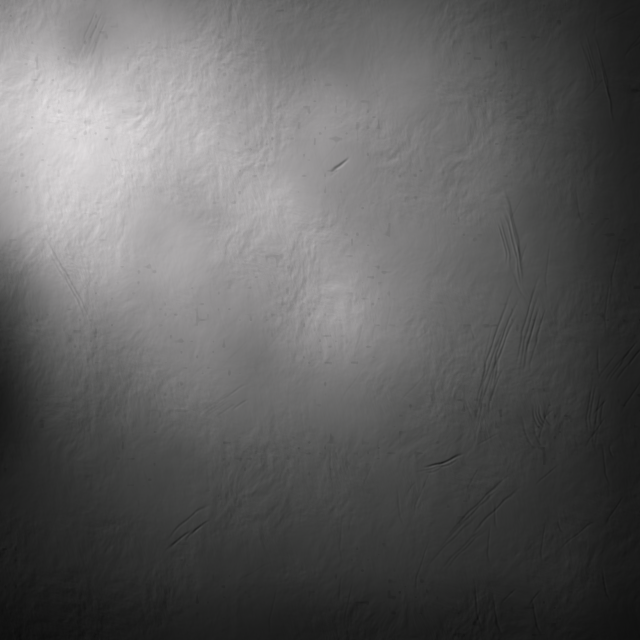
This texture is drawn by a WebGL 1 fragment shader. Its source:

```glsl
precision highp float;
uniform vec2 u_resolution;

vec2 hash2(vec2 p) {
  vec3 q = fract(vec3(p.xyx) * vec3(0.1031, 0.1030, 0.0973));
  q += dot(q, q.yzx + 33.33);
  return fract((q.xx + q.yz) * q.zy);
}

float noise(vec2 p) {
  vec2 i = floor(p), f = fract(p);
  f = f * f * (3.0 - 2.0 * f);
  float low = mix(hash2(i).x, hash2(i + vec2(1.0, 0.0)).x, f.x);
  float high = mix(hash2(i + vec2(0.0, 1.0)).x, hash2(i + 1.0).x, f.x);
  return mix(low, high, f.y);
}

float fbm(vec2 p) {
  float sum = 0.0, amp = 0.5;
  for (int i = 0; i < 4; i++) {
    sum += amp * noise(p);
    p = mat2(1.6, 1.2, -1.2, 1.6) * p + 17.3;
    amp *= 0.5;
  }
  return sum;
}

float glow(vec2 p, vec2 centre, vec2 radius) {
  vec2 d = (p - centre) / radius;
  return exp(-dot(d, d));
}

// Broad pools of light, shadow and edge falloff
float lighting(vec2 p) {
  float l = 0.13;
  l += 0.55 * glow(p, vec2(0.04, 0.82), vec2(0.30, 0.32));
  l += 0.40 * glow(p, vec2(0.48, 0.58), vec2(0.38, 0.36));
  l += 0.17 * glow(p, vec2(0.52, 0.90), vec2(0.30, 0.20));
  l += 0.09 * glow(p, vec2(0.12, 0.57), vec2(0.10, 0.12));
  l += 0.06 * glow(p, vec2(0.53, 0.51), vec2(0.07));
  l += 0.04 * glow(p, vec2(0.77, 0.70), vec2(0.05, 0.08));
  l -= 0.07 * glow(p, vec2(0.49, 0.92), vec2(0.09, 0.06));
  l -= 0.10 * glow(p, vec2(0.13, 0.94), vec2(0.05, 0.06));
  l -= 0.05 * glow(p, vec2(0.40, 0.46), vec2(0.04, 0.07));
  l *= 1.0 - 0.65 * glow(p, vec2(-0.02, 0.40), vec2(0.09, 0.17));
  l *= mix(0.70, 1.0, smoothstep(0.0, 0.14, 1.0 - p.x));
  l *= mix(0.72, 1.0, smoothstep(0.0, 0.12, p.y));
  return l * mix(0.7, 1.0, smoothstep(0.0, 0.35, p.x + p.y * 0.6));
}

float relief(vec2 p) {
  vec2 warp = vec2(noise(p * 18.0), noise(p * 18.0 + 40.0)) * 0.025;
  return fbm((p + warp) * vec2(95.0, 72.0)) + 0.5 * noise(p * 30.0 + warp * 60.0);
}

// One curved groove: dark cut beside a lit lip
float groove(vec2 p, vec2 along, float halfLength, float bend, float width) {
  float a = dot(p, along) / halfLength;
  float b = dot(p, vec2(-along.y, along.x)) + bend * a * a;
  b += 0.003 * (noise(p * 60.0 + 9.0) - 0.5);
  float cut = b / width, lip = cut + 1.8;
  float fade = 1.0 - smoothstep(0.35, 1.0, abs(a));
  return fade * (0.55 * exp(-lip * lip) - exp(-cut * cut));
}

float scrape(vec2 p, vec2 centre, vec2 span, float spread, float bend, float seed) {
  float halfLength = 0.5 * length(span), sum = 0.0;
  vec2 along = normalize(span);
  for (int i = 0; i < 6; i++) {
    vec2 r = hash2(vec2(float(i) * 7.0 + 3.0, seed * 13.0 + 5.0));
    vec2 shift = vec2(-along.y, along.x) * (r.x - 0.5) * spread + along * (r.y - 0.5) * halfLength;
    sum += groove(p - centre - shift, along, halfLength * (0.4 + 0.6 * r.x), bend, 0.0017) * (0.4 + 0.6 * r.y);
  }
  return sum;
}

// Small random nicks, one per cell
float nicks(vec2 p, float cells) {
  vec2 id = floor(p * cells);
  float sum = 0.0;
  for (int y = -1; y <= 1; y++) {
    for (int x = -1; x <= 1; x++) {
      vec2 cell = id + vec2(float(x), float(y)) + 50.0;
      vec2 r = hash2(cell), s = hash2(cell + 91.0);
      float angle = 0.5 + 1.5 * s.x;
      vec2 centre = (cell - 50.0 + r) / cells;
      sum += step(0.45, s.y) * groove(p - centre, vec2(cos(angle), sin(angle)), 0.7 * (0.3 + r.y) / cells, 0.003, 0.0016);
    }
  }
  return sum;
}

float scrapes(vec2 p) {
  float s = scrape(p, vec2(0.797, 0.63), vec2(0.035, -0.17), 0.025, 0.005, 1.0);
  s += 1.2 * scrape(p, vec2(0.770, 0.43), vec2(0.07, 0.24), 0.025, 0.008, 2.0);
  s += scrape(p, vec2(0.825, 0.47), vec2(0.04, 0.17), 0.025, 0.004, 3.0);
  s += scrape(p, vec2(0.690, 0.275), vec2(0.09, 0.035), 0.012, -0.004, 4.0);
  s += scrape(p, vec2(0.745, 0.18), vec2(0.13, 0.13), 0.07, 0.004, 5.0);
  s += scrape(p, vec2(0.285, 0.17), vec2(0.08, 0.07), 0.025, 0.006, 6.0);
  s += 0.5 * scrape(p, vec2(0.100, 0.57), vec2(0.06, -0.11), 0.015, 0.003, 7.0);
  s += 0.8 * scrape(p, vec2(0.525, 0.737), vec2(0.04, 0.03), 0.008, 0.002, 8.0);
  s += 0.6 * scrape(p, vec2(0.355, 0.37), vec2(0.07, 0.05), 0.025, 0.003, 9.0);
  s += 0.5 * scrape(p, vec2(0.145, 0.94), vec2(0.03, 0.08), 0.05, 0.003, 10.0);
  s += scrape(p, vec2(0.965, 0.44), vec2(0.05, 0.07), 0.06, 0.004, 11.0);
  s += 0.7 * scrape(p, vec2(0.935, 0.89), vec2(0.03, -0.14), 0.03, 0.004, 12.0);
  s += 0.9 * scrape(p, vec2(0.830, 0.33), vec2(-0.03, 0.07), 0.06, 0.006, 13.0);
  return s + 0.7 * scrape(p, vec2(0.925, 0.34), vec2(0.01, 0.11), 0.03, 0.004, 14.0);
}

void main() {
  vec2 p = gl_FragCoord.xy / u_resolution;
  float light = lighting(p + 0.035 * (vec2(fbm(p * 5.0), fbm(p * 5.0 + 30.0)) - 0.47));
  light *= 1.0 + 0.26 * (fbm(p * vec2(7.0, 6.0) + 12.0) - 0.47);

  // Plaster grain, pits and cuts
  vec2 toLight = vec2(-0.0013, 0.0013);
  float grain = relief(p - toLight) - relief(p + toLight);
  float patches = 0.45 + 0.9 * smoothstep(0.3, 0.65, fbm(p * 8.0 + 70.0));
  float pits = smoothstep(0.82, 0.97, noise(p * 120.0)) * smoothstep(0.45, 0.7, noise(p * 14.0 + 6.0));
  float wear = 0.15 + 0.85 * smoothstep(0.75, 1.45, p.x + 0.6 * (1.0 - p.y));
  float detail = grain * patches * 0.13 - pits * 0.05;
  detail += 0.09 * scrapes(p) + 0.055 * wear * nicks(p, 17.0);
  light += detail * (0.35 + 0.9 * light);

  vec3 tint = mix(vec3(0.99, 1.0, 0.99), vec3(1.008, 0.995, 1.0), smoothstep(0.2, 0.6, light));
  gl_FragColor = vec4(clamp(light * tint, 0.0, 1.0), 1.0);
}
```
